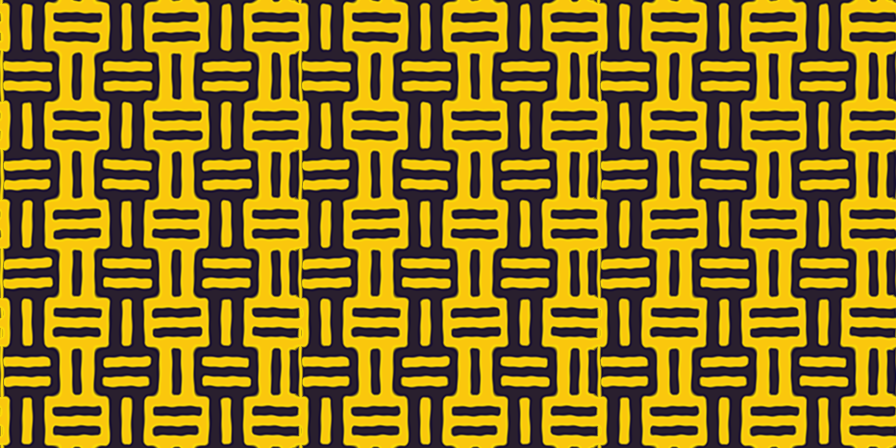
Give the GLSL for this pattern, as a Shadertoy shader.

```glsl
// Two-colour basket weave: interlocking blocks with paired bars, in three hand-cut tiles.

const vec3 YELLOW      = vec3(0.98, 0.78, 0.05);
const vec3 YELLOW_RIM  = vec3(0.99, 0.86, 0.03);
const vec3 INK         = vec3(0.16, 0.12, 0.18);
const vec3 INK_RIM     = vec3(0.07, 0.04, 0.19);

// Lengths are in column pitches.
const float COLUMNS_PER_HEIGHT = 4.5;    // nine columns on a 2:1 canvas
const float TILE_COLUMNS       = 3.0;    // variation repeats after this many
const float ROW_PITCH          = 0.4945;
const float YELLOW_COLUMN      = 0.773;  // centre of the first yellow column
const float INK_COLUMN         = 0.273;
const float BLOCK_HALF_WIDTH   = 0.325;
const float POLE_HALF_WIDTH    = 0.175;
const float CORNER_RADIUS      = 0.045;
const float BAR_OFFSET         = 0.098;  // from block centre to each paired bar
const float BAR_HALF_LENGTH    = 0.240;
const float INK_BAR_HALF       = 0.047;
const float YELLOW_BAR_HALF    = 0.049;
const float BAR_RADIUS         = 0.034;
const float LENGTH_JITTER      = 0.016;
const float TILT_JITTER        = 0.07;
const float WOBBLE             = 0.004;
const float EDGE_SOFTNESS      = 0.014;
const float TAU                = 6.28319;

float hash(vec2 p) {
    return fract(sin(dot(p, vec2(127.1, 311.7))) * 4375.85);
}

float roundBox(vec2 p, vec2 halfSize, float radius) {
    vec2 q = abs(p) - halfSize + radius;
    return length(max(q, 0.0)) + min(max(q.x, q.y), 0.0) - radius;
}

float smoothMin(float a, float b, float k) {
    float h = max(k - abs(a - b), 0.0) / k;
    return min(a, b) - 0.25 * h * h * k;
}

// Layered sines that close up over one tile width.
vec2 wobble(vec2 p) {
    float x = TAU * p.x / TILE_COLUMNS;
    return WOBBLE * vec2(
        sin(5.0 * x + 9.0 * p.y) + 0.7 * sin(13.0 * x - 23.0 * p.y + 1.3),
        sin(11.0 * x + 5.0 * p.y + 2.1) + 0.7 * sin(23.0 * x + 17.0 * p.y));
}

// Yellow blocks joined by vertical poles; p is relative to a block centre.
float yellowGround(vec2 p) {
    vec2 period = vec2(1.0, 2.0 * ROW_PITCH);
    p -= period * round(p / period);
    float block = roundBox(p, vec2(BLOCK_HALF_WIDTH, 0.5 * ROW_PITCH), CORNER_RADIUS);
    return smoothMin(block, abs(p.x) - POLE_HALF_WIDTH, 0.08);
}

// A pair of level bars in each block and one upright bar in each pole.
float bars(vec2 p, float halfWidth, float seed) {
    vec2 period = vec2(1.0, 2.0 * ROW_PITCH);
    vec2 cell = round(p / period);
    p -= period * cell;
    vec2 id = vec2(mod(cell.x, TILE_COLUMNS), cell.y) + seed;
    float side = step(0.0, p.y);
    float jitter = hash(id + 7.0 * side) - 0.5;
    float tilt = TILT_JITTER * (hash(id + 3.7) - 0.5);

    vec2 level = vec2(p.x - LENGTH_JITTER * jitter, abs(p.y + tilt * p.x) - BAR_OFFSET);
    float pair = roundBox(level, vec2(BAR_HALF_LENGTH + LENGTH_JITTER * jitter, halfWidth), BAR_RADIUS);

    vec2 upright = vec2(p.x, abs(p.y) - ROW_PITCH);
    float single = roundBox(upright, vec2(halfWidth, BAR_HALF_LENGTH - 0.006), BAR_RADIUS);
    return min(pair, single);
}

// Signed distance to the ink, negative inside it.
float inkDistance(vec2 p) {
    vec2 q = p + wobble(p);
    vec2 yellowOrigin = vec2(YELLOW_COLUMN, 0.0);
    vec2 inkOrigin = vec2(INK_COLUMN, ROW_PITCH);
    float d = -yellowGround(q - yellowOrigin);
    d = min(d, bars(q - yellowOrigin, INK_BAR_HALF, 1.0));
    d = max(d, -bars(q - inkOrigin, YELLOW_BAR_HALF, 19.0));

    // Tile seam: a cut-off upright bar beside a thin yellow line.
    float seamX = q.x - TILE_COLUMNS * round(q.x / TILE_COLUMNS);
    float rowY = mod(q.y, 2.0 * ROW_PITCH) - ROW_PITCH;
    d = min(d, roundBox(vec2(seamX + 0.047, rowY), vec2(0.045, 0.225), BAR_RADIUS));
    return max(d, 0.017 - abs(seamX - 0.018));
}

void mainImage(out vec4 fragColor, in vec2 fragCoord) {
    float unitsPerPixel = COLUMNS_PER_HEIGHT / iResolution.y;
    vec2 p = fragCoord * unitsPerPixel;
    p.y -= 0.5 * COLUMNS_PER_HEIGHT;

    float d = inkDistance(p);
    float core = smoothstep(0.014, 0.034, abs(d));
    vec3 yellow = mix(YELLOW_RIM, YELLOW, core);
    vec3 ink = mix(INK_RIM, INK, core);

    float softness = max(EDGE_SOFTNESS, 0.75 * unitsPerPixel);
    fragColor = vec4(mix(ink, yellow, smoothstep(-softness, softness, d)), 1.0);
}
```
